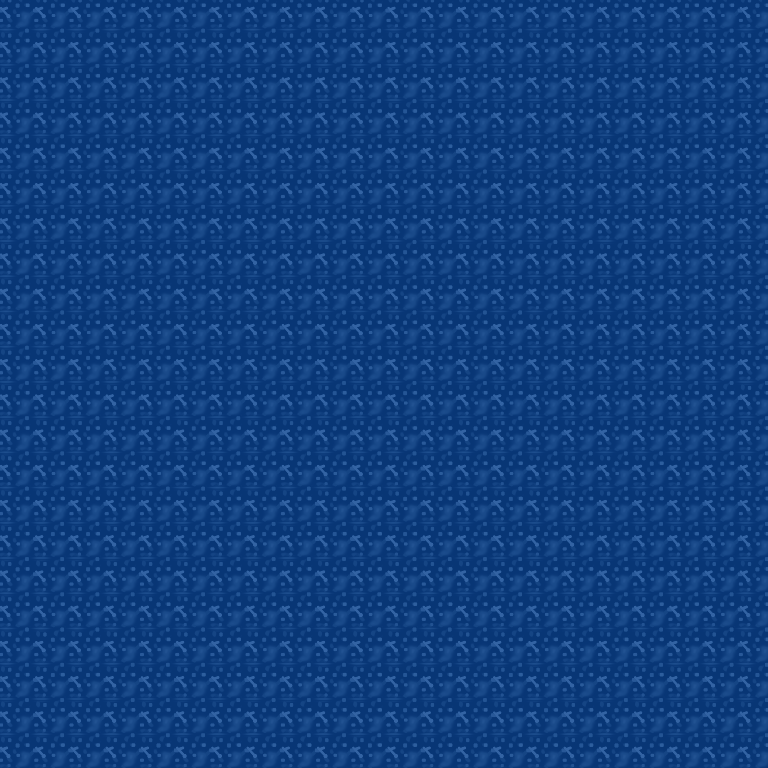
A WebGL 1 fragment shader for this pattern:

```glsl
precision highp float;
uniform vec2 u_resolution;

const float REPEATS = 21.8;
const vec3 DEEP_BLUE = vec3(0.03, 0.21, 0.46);
const vec3 MID_BLUE = vec3(0.10, 0.29, 0.54);
const vec3 PALE_BLUE = vec3(0.20, 0.39, 0.64);

float hash(vec2 p) {
  return fract(sin(dot(p, vec2(127.1, 311.7))) * 4375.85);
}

// Shortest offset between two points of a tile that wraps on all sides.
vec2 wrapOffset(vec2 p, vec2 centre) {
  return fract(p - centre + 0.5) - 0.5;
}

float cornerSlope(vec2 cell, vec2 offset, float period) {
  float angle = 6.2832 * hash(mod(cell, period));
  return dot(vec2(cos(angle), sin(angle)), offset);
}

// Gradient noise that repeats every period cells.
float gradientNoise(vec2 p, float period) {
  vec2 cell = floor(p);
  vec2 f = p - cell;
  vec2 s = f * f * (3.0 - 2.0 * f);
  vec2 e = vec2(1.0, 0.0);
  float low = mix(cornerSlope(cell, f, period),
                  cornerSlope(cell + e.xy, f - e.xy, period), s.x);
  float high = mix(cornerSlope(cell + e.yx, f - e.yx, period),
                   cornerSlope(cell + e.xx, f - e.xx, period), s.x);
  return mix(low, high, s.y);
}

float segmentDistance(vec2 p, vec2 a, vec2 b) {
  vec2 ab = b - a;
  return length(p - a - ab * clamp(dot(p - a, ab) / dot(ab, ab), 0.0, 1.0));
}

float roundedBox(vec2 p, vec2 halfSize, float radius) {
  vec2 q = abs(p) - halfSize + radius;
  return length(max(q, 0.0)) + min(max(q.x, q.y), 0.0) - radius;
}

float fill(float distance, float blur) {
  return 1.0 - smoothstep(-blur, blur, distance);
}

float softSpot(vec2 p, vec2 radius) {
  vec2 q = p / radius;
  return exp(-dot(q, q));
}

// Diagonal bar with a wide knob at its upper end and a small one below.
float barbell(vec2 p) {
  vec2 top = vec2(-0.10, -0.13);
  vec2 bottom = vec2(0.11, 0.10);
  float bar = segmentDistance(p, top, bottom) - 0.035;
  float knob = segmentDistance(p, vec2(-0.03, -0.10), vec2(0.06, -0.13)) - 0.04;
  return min(min(bar, knob), length(p - bottom) - 0.06);
}

// Small rounded specks, spread evenly by a low-discrepancy sequence.
float specks(vec2 p, float blur) {
  float cover = 0.0;
  for (int i = 0; i < 8; i++) {
    float n = float(i);
    vec2 centre = fract(vec2(0.50, 0.16) + n * vec2(0.755, 0.570));
    vec2 halfSize = mix(vec2(0.045), vec2(0.075, 0.060),
                        vec2(hash(vec2(n, 2.0)), hash(vec2(n, 5.0))));
    float strength = mix(0.7, 1.0, hash(vec2(n, 9.0)));
    float d = roundedBox(wrapOffset(p, centre), halfSize, 0.035);
    cover = max(cover, strength * fill(d, blur));
  }
  return cover;
}

// Thin horizontal strokes that fade out toward their ends.
float streaks(vec2 p) {
  float stroke = 0.65 + 0.35 * cos(p.y * 75.0);
  return stroke * softSpot(p, vec2(0.22, 0.075));
}

// Broken, cloudy patch with a trailing lower edge.
float cloud(vec2 p, float grain) {
  float body = softSpot(p, vec2(0.16, 0.18));
  float tail = softSpot(p - vec2(-0.11, 0.20), vec2(0.13, 0.08));
  return clamp((body + 0.6 * tail) * (0.75 + 0.8 * grain), 0.0, 1.0);
}

float tileTone(vec2 p, float blur) {
  float grain = gradientNoise(p * 6.0, 6.0);
  float mottle = 0.30 * smoothstep(0.02, 0.35, grain);
  float tone = max(mottle, 0.75 * cloud(wrapOffset(p, vec2(0.71, 0.50)), grain));
  tone = max(tone, 0.60 * streaks(wrapOffset(p, vec2(0.17, 0.84))));
  tone = max(tone, 0.85 * specks(p, blur));
  float bar = barbell(wrapOffset(p, vec2(0.13, 0.36)));
  return max(tone, fill(bar, blur));
}

vec3 blueRamp(float tone) {
  vec3 lower = mix(DEEP_BLUE, MID_BLUE, smoothstep(0.0, 0.45, tone));
  return mix(lower, PALE_BLUE, smoothstep(0.45, 1.0, tone));
}

void main() {
  vec2 uv = gl_FragCoord.xy / u_resolution;
  vec2 tile = fract(vec2(uv.x, 1.0 - uv.y) * REPEATS);
  float blur = max(0.015, 0.6 * REPEATS / u_resolution.y);
  gl_FragColor = vec4(blueRamp(tileTone(tile, blur)), 1.0);
}
```
